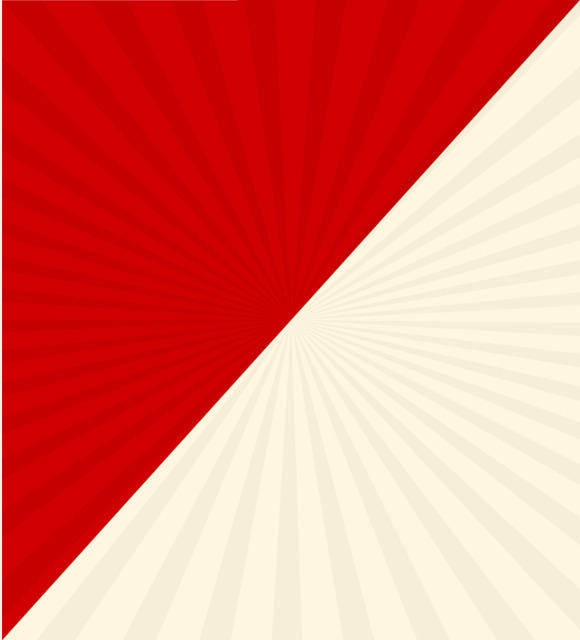
Write a WebGL 2 fragment shader that draws this background.

```glsl
#version 300 es
precision highp float;
// A sunburst in two tones, split along the rising diagonal: red above, cream below.
// The 41 rays come from a repeated polar angle in a horizontally stretched space;
// a pale hairline runs along the left edge and part of the top.
uniform vec2 u_resolution;
out vec4 outColor;

const float TAU = 6.2831853;

// Coverage of the darker rays, with the edge softened over one pixel.
float rayMask(vec2 p, float pixel) {
    float rays = 41.0;
    float phase = (atan(p.x, -p.y) + 0.009) * rays / TAU;
    float offset = abs(fract(phase + 0.5) - 0.5);
    float blur = rays / TAU * pixel / max(length(p), 0.0001);
    float edge = clamp((0.215 - offset) / blur + 0.5, 0.0, 1.0);
    return mix(edge, 0.43, smoothstep(0.4, 1.0, blur));
}

void main() {
    vec2 uv = gl_FragCoord.xy / u_resolution;
    vec2 pixel = 1.0 / u_resolution;

    // Rays around the centre, stretched sideways
    float rays = rayMask((uv - vec2(0.502, 0.5)) * vec2(0.625, 1.0), pixel.y);
    vec3 red = mix(vec3(0.818, 0.0, 0.0), vec3(0.778, 0.0, 0.0), rays);
    vec3 cream = mix(vec3(1.0, 0.965, 0.875), vec3(0.965, 0.933, 0.845), rays);

    // Diagonal split
    float diagonal = uv.y - (uv.x - 0.004) / 0.996;
    float upper = clamp(diagonal / (pixel.x + pixel.y) + 0.5, 0.0, 1.0);
    vec3 color = mix(cream, red, upper);

    // Pale hairlines on the left and top edges
    float left = clamp((0.0036 - uv.x) / pixel.x + 0.5, 0.0, 1.0);
    float top = clamp((uv.y - 0.9985) / pixel.y + 0.5, 0.0, 1.0) * step(uv.x, 0.41);
    color = mix(color, vec3(0.83, 0.2, 0.2), top);
    color = mix(color, vec3(0.96, 0.94, 0.92), left);

    outColor = vec4(color, 1.0);
}
```
